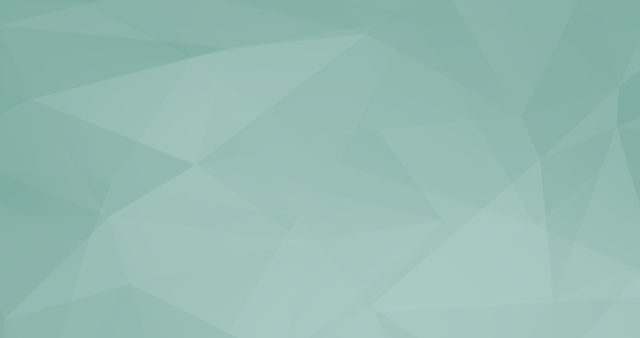
Write a WebGL 2 fragment shader that draws this background.

```glsl
#version 300 es
precision highp float;
// Low-poly sage green backdrop: two jittered triangle meshes are blended,
// each facet taking its tone from a soft glow plus a random offset and tilt.

uniform vec2 u_resolution;
out vec4 outColor;

// Palette ends
const vec3 DARK_SAGE = vec3(0.465, 0.655, 0.610);
const vec3 PALE_MINT = vec3(0.680, 0.800, 0.778);

// Meshes, in units of the canvas height
const vec2 MAIN_CELL = vec2(0.40, 0.29);
const vec2 VEIL_CELL = vec2(0.56, 0.34);
const float MAIN_ANGLE = 0.30;
const float VEIL_ANGLE = -0.45;
const float VEIL_SHARE = 0.35;
const float JITTER = 0.84;

// Facet shading
const float TONE_SPREAD = 0.30;   // random tone range between facets
const float TILT = 0.55;          // tone change per unit length in a facet
const float FLATNESS = 0.55;      // 0 = smooth glow, 1 = one glow tone per facet

// Broad light, in canvas fractions
const float BASE_TONE = 0.21;
const vec2 GLOW_CENTER = vec2(0.68, 0.05);
const vec2 GLOW_RADIUS = vec2(0.60, 0.58);
const float GLOW_TONE = 0.72;
const vec2 HAZE_CENTER = vec2(0.32, 0.68);
const float HAZE_RADIUS = 0.28;
const float HAZE_TONE = 0.25;
const float SIDE_SHADE = 0.22;

float hash(vec2 p) {
    return fract(sin(dot(p, vec2(127.1, 311.7))) * 43758.5453);
}

vec2 hash2(vec2 p) {
    return vec2(hash(p), hash(p + vec2(37.2, 17.9)));
}

float bump(vec2 d) {
    return exp(-dot(d, d));
}

// Large-scale tone of the backdrop; p is in units of the canvas height
float broadLight(vec2 p) {
    vec2 uv = p * u_resolution.y / u_resolution;
    float side = smoothstep(0.34, 0.50, abs(uv.x - 0.5));
    float band = bump(vec2(0.0, (uv.y - 0.5) / 0.22));
    return BASE_TONE
        + GLOW_TONE * bump((uv - GLOW_CENTER) / GLOW_RADIUS)
        + HAZE_TONE * bump((uv - HAZE_CENTER) / HAZE_RADIUS)
        - SIDE_SHADE * side * band;
}

float cross2(vec2 a, vec2 b) {
    return a.x * b.y - a.y * b.x;
}

// Signed distance to an edge line, positive on its left
float edgeDistance(vec2 p, vec2 a, vec2 b) {
    return cross2(b - a, p - a) / max(length(b - a), 1e-5);
}

// Adds one facet: x gathers weighted tone, y gathers coverage
vec2 facet(vec2 p, vec2 a, vec2 b, vec2 c, vec2 seed) {
    float winding = cross2(b - a, c - a) < 0.0 ? -1.0 : 1.0;
    float inside = min(winding * edgeDistance(p, a, b),
                   min(winding * edgeDistance(p, b, c),
                       winding * edgeDistance(p, c, a)));
    float pixel = 1.0 / u_resolution.y;
    float coverage = smoothstep(-pixel, pixel, inside);

    vec2 center = (a + b + c) / 3.0;
    vec2 slope = TILT * (hash2(seed + 5.3) - 0.5);
    float tone = mix(broadLight(p), broadLight(center), FLATNESS)
        + TONE_SPREAD * (hash(seed) - 0.5) + dot(slope, p - center);
    return vec2(tone, 1.0) * coverage;
}

// Tone of a triangle mesh built on a rotated, jittered lattice
float meshTone(vec2 p, vec2 cellSize, float angle, float seed) {
    mat2 turn = mat2(cos(angle), sin(angle), -sin(angle), cos(angle));
    vec2 local = transpose(turn) * p;
    vec2 home = floor(local / cellSize);
    vec2 sum = vec2(0.0);
    for (int j = -1; j <= 1; j++) {
        for (int i = -1; i <= 1; i++) {
            vec2 cell = home + vec2(i, j);
            vec2 corner[4];
            for (int k = 0; k < 4; k++) {
                vec2 node = cell + vec2(k & 1, k >> 1);
                vec2 shift = JITTER * (hash2(node + seed) - 0.5);
                corner[k] = turn * ((node + shift) * cellSize);
            }
            // Split the cell along a random diagonal
            vec2 id = cell + seed + 71.7;
            bool rising = hash(id + 9.1) < 0.5;
            vec2 third = rising ? corner[3] : corner[2];
            vec2 first = rising ? corner[0] : corner[1];
            sum += facet(p, corner[0], corner[1], third, id);
            sum += facet(p, first, corner[3], corner[2], id + 23.4);
        }
    }
    return sum.x / max(sum.y, 1e-4);
}

void main() {
    vec2 p = gl_FragCoord.xy / u_resolution.y;
    float mainTone = meshTone(p, MAIN_CELL, MAIN_ANGLE, 3.7);
    float veilTone = meshTone(p, VEIL_CELL, VEIL_ANGLE, 41.3);
    float tone = mix(mainTone, veilTone, VEIL_SHARE);
    outColor = vec4(mix(DARK_SAGE, PALE_MINT, tone), 1.0);
}
```
